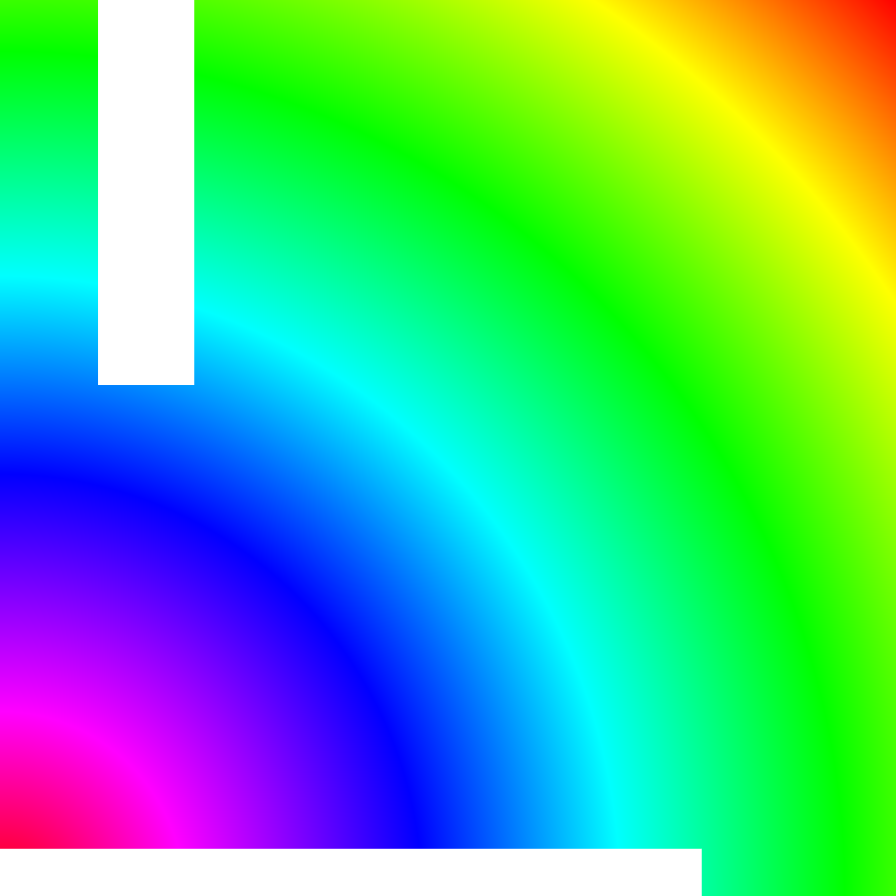
Write a WebGL 2 fragment shader that draws this background.

```glsl
#version 300 es
precision highp float;
// A rainbow of quarter rings around the lower left corner, under two white bars.
// Distance from the corner is mapped to a hue through uneven ring radii,
// and the bars are box distance functions with smoothed edges.

#define CENTER vec2(0.0, 0.0)
#define BAR_COLOR vec3(1.0)
// Bars as (left, bottom, right, top); open sides run past the canvas
#define TALL_BAR vec4(0.1094, 0.5703, 0.2168, 1.1)
#define WIDE_BAR vec4(-0.1, -0.1, 0.7832, 0.0527)

uniform vec2 u_resolution;
out vec4 fragColor;

// Radii of pure red, magenta, blue, cyan, green, yellow and red
const float RING_RADII[7] = float[7](0.0, 0.206, 0.471, 0.692, 0.943, 1.199, 1.414);

// Fully saturated colour for a hue in 0..1
vec3 hueToRgb(float hue) {
    vec3 wave = abs(fract(hue + vec3(0.0, 2.0, 1.0) / 3.0) * 6.0 - 3.0);
    return clamp(wave - 1.0, 0.0, 1.0);
}

// Hue falls by one sixth across each ring
float ringHue(float radius) {
    float steps = 0.0;
    for (int i = 0; i < 6; i++) {
        float span = RING_RADII[i + 1] - RING_RADII[i];
        steps += clamp((radius - RING_RADII[i]) / span, 0.0, 1.0);
    }
    return 1.0 - steps / 6.0;
}

// Signed distance to a box given by its sides
float boxDistance(vec2 point, vec4 box) {
    vec2 offset = abs(point - 0.5 * (box.xy + box.zw)) - 0.5 * (box.zw - box.xy);
    return length(max(offset, 0.0)) + min(max(offset.x, offset.y), 0.0);
}

void main() {
    vec2 uv = gl_FragCoord.xy / u_resolution;
    float pixel = 1.0 / min(u_resolution.x, u_resolution.y);

    // Rainbow rings
    vec3 color = hueToRgb(ringHue(distance(uv, CENTER)));

    // White bars on top
    float bars = min(boxDistance(uv, TALL_BAR), boxDistance(uv, WIDE_BAR));
    float coverage = clamp(0.5 - bars / pixel, 0.0, 1.0);
    color = mix(color, BAR_COLOR, coverage);

    fragColor = vec4(color, 1.0);
}
```
